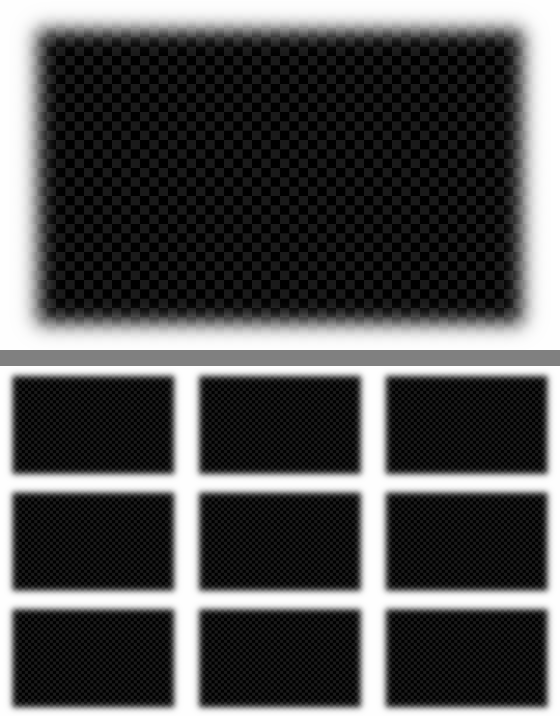
Top, the tile; bottom, the same tile 3 across and 3 down.
This pattern is drawn by a Shadertoy shader. Its source:

```glsl
// Dark checkerboard, 60 cells across and 37.5 down, dissolving into a white margin.
// Signed triangle waves give the smooth-edged checks; a Gaussian-blurred
// rectangle fades them to white before the canvas edges, so it tiles.

// Alternates +1 and -1 from cell to cell, smoothed over one pixel
vec2 alternatingSign(vec2 cell, vec2 pixel) {
    vec2 edgeDistance = abs(mod(cell - 0.5, 2.0) - 1.0) - 0.5;
    return clamp(2.0 * edgeDistance / pixel, -1.0, 1.0);
}

// Step blurred by a Gaussian of unit deviation
vec2 blurredStep(vec2 x) {
    x = clamp(x, -4.0, 4.0);
    return 0.5 + 0.5 * tanh(0.798 * (x + 0.0447 * x * x * x));
}

void mainImage(out vec4 fragColor, in vec2 fragCoord) {
    // Cell coordinates, counted from the upper left
    vec2 gridSize = vec2(60.0, 37.5);
    vec2 uv = fragCoord / iResolution.xy;
    vec2 cell = vec2(uv.x, 1.0 - uv.y) * gridSize;

    // Black and charcoal checks
    vec2 side = alternatingSign(cell, gridSize / iResolution.xy);
    float check = mix(0.1, 0.0, 0.5 + 0.5 * side.x * side.y);

    // Soft panel, one cell of blur
    vec2 inside = blurredStep(cell - vec2(4.0, 3.2))
                * blurredStep(vec2(56.0, 34.7) - cell);
    float shade = mix(0.995, check, inside.x * inside.y);

    fragColor = vec4(vec3(shade), 1.0);
}
```
